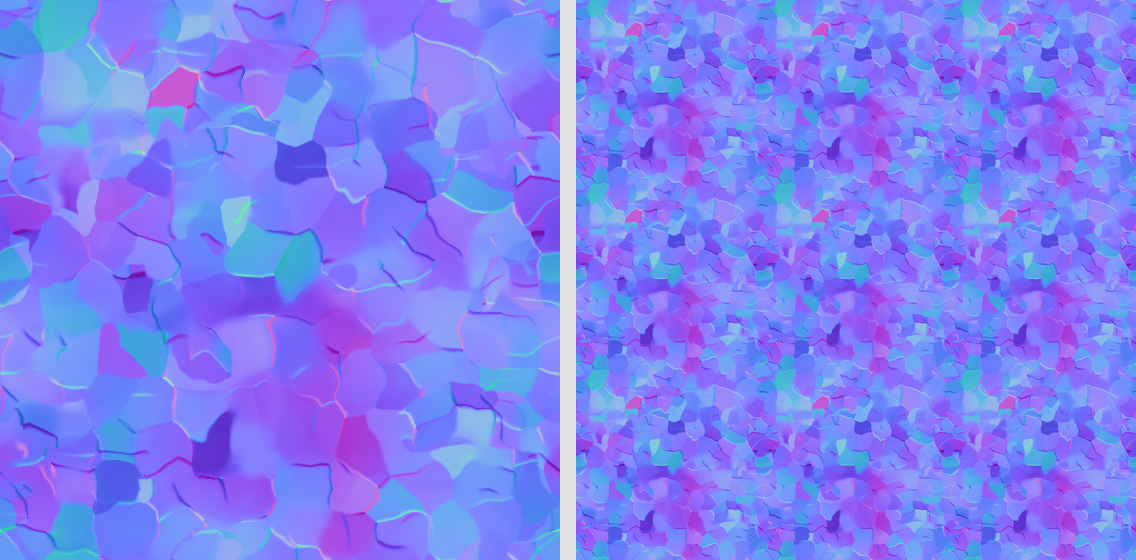
Left: one tile. Right: repeated 3 by 3.
Reproduce this texture map procedurally as a three.js fragment shader.

```glsl
// Tiling tangent-space normal map of chipped, overlapping rock facets with thin broken ledges.
varying vec2 vUv;

#define FACETS 12.0      // large facets across the tile
#define CHIPS 17.0       // smaller facets across the tile
#define CRACKS 10.0      // cells of the free crack lines
#define TILT 0.31        // slope of the facets
#define DRIFT 0.26       // slow change of slope over the tile
#define LEDGE 0.62       // strength of the ledge lines
#define LEDGE_WIDTH 0.0021
#define WARP 0.016       // bending of the facet outlines
#define SKEW -0.33       // how far x leans against y
#define BIAS vec2(0.0, -0.035)

// Two random values in -1..1 for a lattice point that wraps at the period
vec2 hash2(vec2 cell, float period, float seed) {
  vec3 p = fract(vec3(mod(cell, period).xyx + seed * 1.37) * vec3(0.1031, 0.1030, 0.0973));
  p += dot(p, p.yzx + 33.33);
  return fract((p.xx + p.yz) * p.zy) * 2.0 - 1.0;
}

// Wrapping value noise; round = 0 gives kinked, round = 1 smooth ramps
vec2 noise2(vec2 uv, float period, float seed, float round) {
  vec2 p = uv * period;
  vec2 i = floor(p);
  vec2 f = p - i;
  f = mix(f, f * f * (3.0 - 2.0 * f), round);
  vec2 low = mix(hash2(i, period, seed), hash2(i + vec2(1.0, 0.0), period, seed), f.x);
  vec2 high = mix(hash2(i + vec2(0.0, 1.0), period, seed), hash2(i + 1.0, period, seed), f.x);
  return mix(low, high, f.y);
}

// xy: blended facet tilt, zw: slope of the ledge at the nearest border
vec4 facets(vec2 uv, float period, float seed, float sharpness) {
  vec2 p = uv * period;
  vec2 base = floor(p);
  vec2 nearA = vec2(9.0), nearB = vec2(9.0);
  vec2 tilt = vec2(0.0);
  float total = 0.0, distA = 99.0, distB = 99.0, rankA = 0.0, rankB = 0.0;
  for (int y = -1; y <= 1; y++) {
    for (int x = -1; x <= 1; x++) {
      vec2 cell = base + vec2(float(x), float(y));
      vec2 toSeed = cell + 0.5 + 0.43 * hash2(cell, period, seed) - p;
      vec2 slope = hash2(cell, period, seed + 7.0);
      float d = dot(toSeed, toSeed);
      float weight = exp(-d * sharpness);
      tilt += weight * slope * (0.35 + 0.65 * dot(slope, slope));
      total += weight;
      float rank = hash2(cell, period, seed + 13.0).x;
      if (d < distA) {
        distB = distA; nearB = nearA; rankB = rankA;
        distA = d; nearA = toSeed; rankA = rank;
      } else if (d < distB) {
        distB = d; nearB = toSeed; rankB = rank;
      }
    }
  }
  // The higher facet gets a crisp rim, the lower one a softer foot
  vec2 across = normalize(nearB - nearA);
  float border = dot(0.5 * (nearA + nearB), across) / period;
  float isHigh = step(rankB, rankA);
  float reach = border / (LEDGE_WIDTH * mix(1.7, 1.0, isHigh));
  float height = smoothstep(0.05, 0.9, abs(rankA - rankB));
  vec2 ledge = across * (2.0 * isHigh - 1.0) * exp(-reach * reach) * height;
  return vec4(tilt / max(total, 1e-30), ledge);
}

void main() {
  // Bend the plane so that outlines turn jagged
  vec2 uv = vUv + WARP * noise2(vUv, 19.0, 3.0, 0.3)
                + WARP * 0.32 * noise2(vUv, 47.0, 5.0, 0.0);

  // Some regions have crisp borders, others melt together
  vec2 region = noise2(vUv, 9.0, 21.0, 1.0);
  float sharpness = mix(7.0, 60.0, smoothstep(-0.4, 0.15, region.x));

  vec4 large = facets(uv, FACETS, 31.0, sharpness);
  vec4 small = facets(uv + 0.37, CHIPS, 53.0, sharpness);
  vec4 crack = facets(uv + 0.11, CRACKS, 71.0, 30.0);

  // Patches of small chips lie over the large facets
  float patchField = noise2(uv, 8.0, 83.0, 1.0).x + 0.25 * noise2(uv, 23.0, 87.0, 1.0).y;
  float chips = smoothstep(0.16, 0.22, patchField);
  vec4 surface = mix(large, small, chips);

  // Facet slopes with slow drift and gentle inner shading
  vec2 slope = TILT * surface.xy + 0.05 * crack.xy;
  slope += DRIFT * noise2(vUv, 5.0, 97.0, 1.0);
  slope += 0.07 * noise2(uv, 14.0, 101.0, 1.0) + 0.025 * noise2(uv, 37.0, 103.0, 1.0);
  slope.x = 0.85 * slope.x + SKEW * slope.y;

  // Ledges come and go along the borders
  vec2 fade = noise2(vUv, 16.0, 107.0, 1.0);
  slope += LEDGE * surface.zw * smoothstep(-0.35, 0.25, fade.x);
  slope += LEDGE * 0.9 * crack.zw * smoothstep(0.0, 0.4, fade.y);

  // Encode the normal as a colour
  slope += BIAS;
  slope *= min(1.0, 0.85 / max(length(slope), 0.001));
  float up = pow(1.0 - dot(slope, slope), 0.8);
  gl_FragColor = vec4(0.5 + 0.5 * vec3(slope, up), 1.0);
}
```
